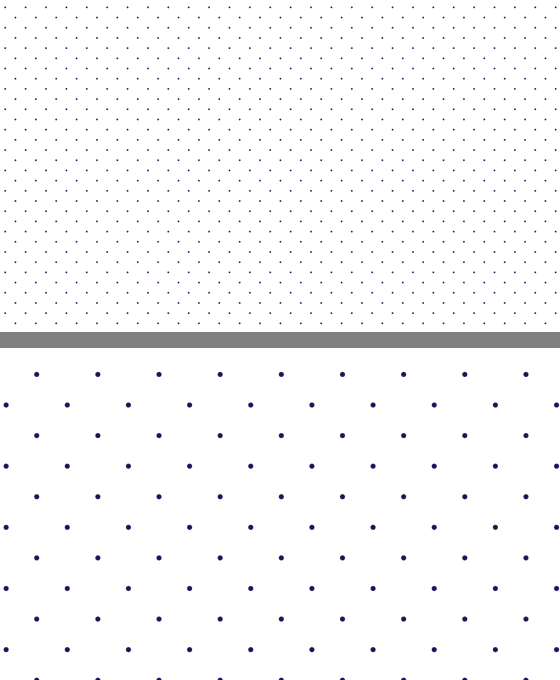
Top: the whole. Bottom: its middle third, enlarged.
This pattern is drawn by a Shadertoy shader. Its source:

```glsl
const float CELLS_DOWN = 16.286;               // lattice cells over the canvas height
const vec2 FIRST_DOT = vec2(0.257, 0.361);     // in cells, from the top left corner
const float DOT_RADIUS = 0.041;                // in cells
const float EDGE_PIXELS = 1.5;                 // width of the smoothed rim
const vec3 PAPER = vec3(1.0);
const vec3 INK = vec3(0.11, 0.08, 0.35);

// Distance to the nearest point of a unit square lattice
float latticeDistance(vec2 p) {
    return length(fract(p + 0.5) - 0.5);
}

void mainImage(out vec4 fragColor, in vec2 fragCoord) {
    float cellsPerPixel = CELLS_DOWN / iResolution.y;
    vec2 fromTopLeft = vec2(fragCoord.x, iResolution.y - fragCoord.y);
    vec2 cell = fromTopLeft * cellsPerPixel - FIRST_DOT;

    // Two lattices, half a cell apart, form the staggered rows
    float dist = min(latticeDistance(cell), latticeDistance(cell - 0.5)) - DOT_RADIUS;

    float halfEdge = 0.5 * EDGE_PIXELS * cellsPerPixel;
    float coverage = 1.0 - smoothstep(-halfEdge, halfEdge, dist);
    fragColor = vec4(mix(PAPER, INK, coverage), 1.0);
}
```
